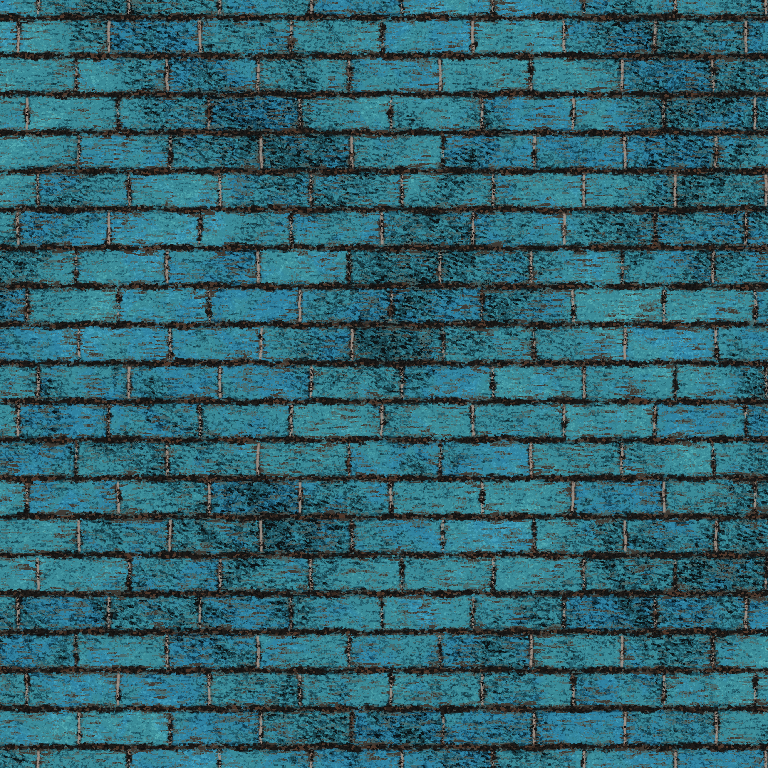
Give the GLSL for this texture, as a Shadertoy shader.

```glsl
// Weathered teal brick wall in staggered courses with dark, rust-flecked mortar.

vec2 hash2(vec2 p) {
    p = vec2(dot(p, vec2(127.1, 311.7)), dot(p, vec2(269.5, 183.3)));
    return fract(sin(p) * 43758.5);
}

// Cellular noise: x = distance to the nearest point, y = random value of its cell
vec2 cells(vec2 p) {
    vec2 base = floor(p), best = vec2(9.0, 0.0);
    for (int j = -1; j <= 1; j++)
    for (int i = -1; i <= 1; i++) {
        vec2 cell = base + vec2(i, j);
        float d = length(cell + hash2(cell) - p);
        if (d < best.x) best = vec2(d, hash2(cell + 31.7).x);
    }
    return best;
}

// Layered, warped sines, roughly -0.8 to 0.8
float waves(vec2 p) {
    float sum = 0.0, amp = 0.5;
    for (int i = 0; i < 5; i++) {
        p += 0.7 * sin(p.yx * 1.3 + float(i));
        sum += amp * sin(p.x) * sin(p.y);
        p = mat2(0.8, -0.6, 0.6, 0.8) * p * 1.9;
        amp *= 0.58;
    }
    return sum;
}

// Paint colour from black grime (0) to clean teal (1 and above)
vec3 paintRamp(float tone) {
    vec3 col = mix(vec3(0.04, 0.07, 0.08), vec3(0.09, 0.24, 0.28), smoothstep(0.0, 0.3, tone));
    col = mix(col, vec3(0.14, 0.38, 0.45), smoothstep(0.3, 0.6, tone));
    col = mix(col, vec3(0.22, 0.54, 0.61), smoothstep(0.58, 0.86, tone));
    return mix(col, vec3(0.33, 0.68, 0.72), smoothstep(1.0, 1.5, tone));
}

void mainImage(out vec4 fragColor, in vec2 fragCoord) {
    vec2 uv = fragCoord / iResolution.xy;
    float px = 1.0 / iResolution.y;

    // Noise layers
    vec2 grain = cells(uv * vec2(310.0, 380.0));
    vec2 fine = cells(uv * 500.0 + 50.0);
    vec2 streak = cells(uv * vec2(75.0, 400.0) + 9.0);
    vec2 scratch = cells(mat2(0.92, 0.38, -0.38, 0.92) * uv * vec2(160.0, 370.0));
    float grime = waves(uv * 10.0 + vec2(2.0, 5.0));
    float patches = waves(uv * 55.0 + 3.0);
    float crumble = waves(uv * vec2(80.0, 170.0) + 11.0);

    // Twenty courses; the joint offsets repeat every five
    float shifts[5] = float[5](0.0234, 0.099, 0.0352, 0.1029, 0.0495);
    vec2 p = uv + 0.0014 * vec2(waves(uv * 90.0), waves(uv * 40.0 + 7.0));
    float course = (1.0 - p.y - 0.0228) * 20.0;
    float row = floor(course);
    float column = (p.x - shifts[int(mod(row, 5.0))]) / 0.1185;
    vec2 brick = hash2(vec2(floor(column), row) + 17.0);

    // Distances to bed joints and head joints, in canvas units
    float bed = (0.5 - abs(fract(course) - 0.5)) / 20.0;
    float head = (0.5 - abs(fract(column) - 0.5)) * 0.1185;
    float edge = min(bed - 0.0029, head - 0.0015);
    float rough = 0.003 * (grain.y - 0.5) + 0.002 * (streak.y - 0.5) + 0.004 * crumble;
    float face = smoothstep(-px, px + 0.0008, edge + rough);

    // Painted face: brick tone, grime, grain, slanted scratches and soiled rims
    float dirty = smoothstep(0.25, -0.35, grime + 0.35 * (brick.x - 0.5));
    float tone = 0.93 + 0.24 * (brick.x - 0.5) + 0.42 * grime + 0.2 * patches;
    tone += 0.44 * (grain.y - 0.5) + 0.34 * (fine.y - 0.5);
    tone -= (0.08 + 0.42 * dirty) * smoothstep(0.4, 0.95, scratch.y);
    tone -= 0.3 * smoothstep(0.25, 0.0, streak.y);
    tone -= 0.4 * smoothstep(0.004, 0.0, edge) * (0.4 + fine.y);
    vec3 paint = paintRamp(tone);
    float blue = smoothstep(0.35, 1.1, brick.y + 0.9 * patches + 0.3 * (grain.y - 0.5));
    paint *= mix(vec3(1.03, 1.01, 0.98), vec3(0.74, 0.92, 1.07), 0.7 * blue);

    // Worn streaks baring grey and brown, densest near the brick edges
    float wear = streak.y + 0.35 * patches + 0.25 * smoothstep(0.009, 0.0, edge);
    wear += 0.4 * (fine.y - 0.5);
    paint = mix(paint, vec3(0.29, 0.40, 0.40), 0.85 * smoothstep(0.78, 0.9, wear));
    paint = mix(paint, vec3(0.24, 0.20, 0.17), 0.85 * smoothstep(1.04, 1.14, wear));

    // Mortar: black with rust flecks
    vec3 mortar = mix(vec3(0.05, 0.055, 0.055), vec3(0.13, 0.12, 0.11), fine.y);
    float rust = smoothstep(0.55, 0.9, grain.y + 0.35 * patches);
    mortar = mix(mortar, vec3(0.31, 0.22, 0.17), rust);

    // Pale, broken chalk in the cores of the head joints
    float joint = hash2(vec2(floor(column + 0.5), row) + 71.0).x;
    float chalk = smoothstep(0.0026, 0.0008, head) * smoothstep(0.003, 0.006, bed);
    chalk *= smoothstep(0.35, 0.75, 0.55 * joint + 0.6 * fine.y + 0.4 * crumble);
    vec3 wall = mix(mortar, paint, face);
    fragColor = vec4(mix(wall, vec3(0.66, 0.61, 0.57), 0.85 * chalk), 1.0);
}
```
